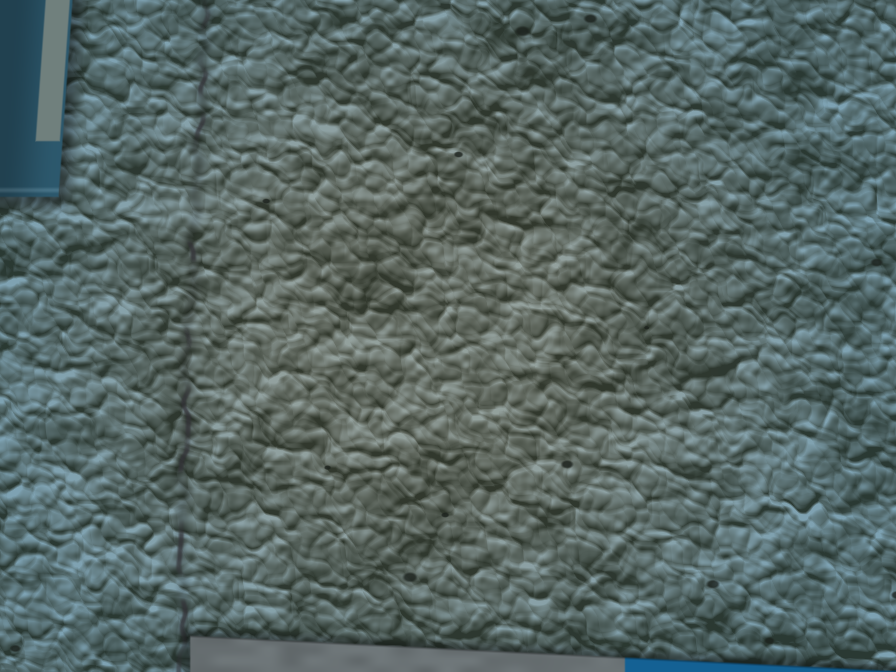
A WebGL 1 fragment shader for this texture:

```glsl
precision highp float;
uniform vec2 u_resolution;

const vec3 SHADOW = vec3(0.18, 0.22, 0.19);
const vec3 MIDTONE = vec3(0.36, 0.415, 0.41);
const vec3 LIGHT = vec3(0.54, 0.63, 0.67);
const vec3 CRACK = vec3(0.20, 0.20, 0.22);
const vec3 BOX_BLUE = vec3(0.15, 0.30, 0.37);
const vec3 LABEL = vec3(0.44, 0.50, 0.49);
const vec3 BOARD = vec3(0.41, 0.44, 0.45);
const vec3 STRIP_BLUE = vec3(0.08, 0.38, 0.58);

float hash(vec2 p) {
  return fract(sin(dot(p, vec2(127.1, 311.7))) * 43758.5453);
}

vec2 hash2(vec2 p) {
  return vec2(hash(p), hash(p + 57.3));
}

float noise(vec2 p) {
  vec2 i = floor(p), f = fract(p);
  f = f * f * (3.0 - 2.0 * f);
  float low = mix(hash(i), hash(i + vec2(1.0, 0.0)), f.x);
  float high = mix(hash(i + vec2(0.0, 1.0)), hash(i + vec2(1.0)), f.x);
  return mix(low, high, f.y);
}

// Rounded lumps of varied height, one per jittered cell
float lumps(vec2 p) {
  vec2 cell = floor(p);
  float top = 0.0;
  for (int y = -1; y <= 1; y++) {
    for (int x = -1; x <= 1; x++) {
      vec2 id = cell + vec2(float(x), float(y));
      vec2 d = p - id - hash2(id);
      top = max(top, 1.0 - dot(d, d) - 0.3 * hash(id + 9.1));
    }
  }
  return top;
}

// Plaster relief: warped lumps over slow swells, with fine grit
float relief(vec2 p) {
  vec2 warp = vec2(noise(p * 38.0), noise(p * 38.0 + 31.7)) - 0.5;
  vec2 q = p + 0.022 * warp;
  q = vec2(q.x + 0.25 * q.y, q.y + 0.12 * q.x);
  float h = 0.55 * lumps(q * vec2(23.0, 28.0));
  h += 0.36 * lumps(q * vec2(48.0, 56.0) + 13.0);
  h += 0.70 * noise(p * 15.0);
  return h + 0.20 * noise(p * 88.0);
}

// Sparse dark holes, at most one in each cell
float pits(vec2 p) {
  vec2 id = floor(p);
  vec2 d = fract(p) - 0.25 - 0.5 * hash2(id);
  float radius = 0.04 + 0.08 * hash(id + 4.7);
  float hole = 1.0 - smoothstep(radius * 0.5, radius, length(d * vec2(0.8, 1.2)));
  return hole * step(0.88, hash(id + 21.0));
}

// Coverage of the side where the signed distance is negative
float inside(float d, float blur) {
  return 1.0 - smoothstep(-blur, blur, d);
}

float boxDistance(vec2 p, vec2 center, vec2 halfSize) {
  vec2 d = abs(p - center) - halfSize;
  return length(max(d, 0.0)) + min(max(d.x, d.y), 0.0);
}

vec3 ramp(float t) {
  vec3 c = mix(SHADOW, MIDTONE, clamp(t * 2.0, 0.0, 1.0));
  return mix(c, LIGHT, clamp(t * 2.0 - 1.0, 0.0, 1.0));
}

vec3 wall(vec2 p, float aspect) {
  float h = relief(p);
  float slope = h - relief(p + vec2(-0.0022, 0.0066));
  float tone = 0.49 + 1.9 * slope + 0.30 * (h - 1.15);
  tone += 0.12 * (noise(p * 5.0) - 0.5);
  tone += 0.12 * smoothstep(0.35, 0.0, p.x) * smoothstep(0.75, 0.4, p.y);
  tone -= 0.14 * smoothstep(0.12, 0.03, p.y) * smoothstep(0.25, 0.35, p.x);

  // Warm middle, cool rim
  float rim = smoothstep(0.15, 0.72, length(p - vec2(0.48 * aspect, 0.5)));
  vec3 tint = mix(vec3(1.07, 1.0, 0.92), vec3(0.91, 1.01, 1.05), rim);
  vec3 color = ramp(tone) * tint;

  // Ragged vertical seam
  float seam = 0.270 + 0.04 * p.y * p.y + 0.012 * (noise(vec2(p.y * 45.0, 2.0)) - 0.5);
  float gap = abs(p.x - seam);
  float broken = smoothstep(0.35, 0.75, noise(vec2(p.y * 32.0, 8.0)));
  color *= 1.0 - 0.18 * smoothstep(0.016, 0.0, gap);
  color = mix(color, CRACK, 0.75 * broken * smoothstep(0.006, 0.001, gap));
  return mix(color, SHADOW * 0.6, 0.8 * pits(p * 11.0));
}

void main() {
  vec2 p = gl_FragCoord.xy / u_resolution.y;
  float aspect = u_resolution.x / u_resolution.y;
  float blur = 0.0018;
  vec3 color = wall(p, aspect);

  // Leaning plastic box with a plain label
  vec2 b = vec2(p.x - 0.071 * (p.y - 0.705), p.y);
  float box = boxDistance(b, vec2(-0.01, 0.91), vec2(0.097, 0.203));
  color *= 1.0 - 0.4 * smoothstep(0.03, 0.0, box);
  vec3 plastic = BOX_BLUE * (0.85 + 0.3 * smoothstep(0.0, 0.08, b.x));
  plastic += 0.10 * smoothstep(0.006, 0.0, abs(b.y - 0.717));
  float label = boxDistance(b, vec2(0.065, 0.90), vec2(0.018, 0.11));
  plastic = mix(plastic, LABEL, inside(label, blur));
  color = mix(color, plastic, inside(box, blur));

  // Board and blue strip along the lower edge
  float edge = p.y - 0.054 + 0.05 * (p.x - 0.283);
  float board = max(edge, 0.283 - p.x);
  color *= 1.0 - 0.35 * smoothstep(0.018, 0.0, board);
  vec3 face = BOARD * (0.92 + 0.16 * noise(p * vec2(30.0, 60.0)));
  face = mix(face, STRIP_BLUE, inside(0.93 - p.x, blur));
  face *= 1.0 - 0.3 * smoothstep(0.004, 0.0, abs(edge));
  color = mix(color, face, inside(board, blur));

  gl_FragColor = vec4(color, 1.0);
}
```
